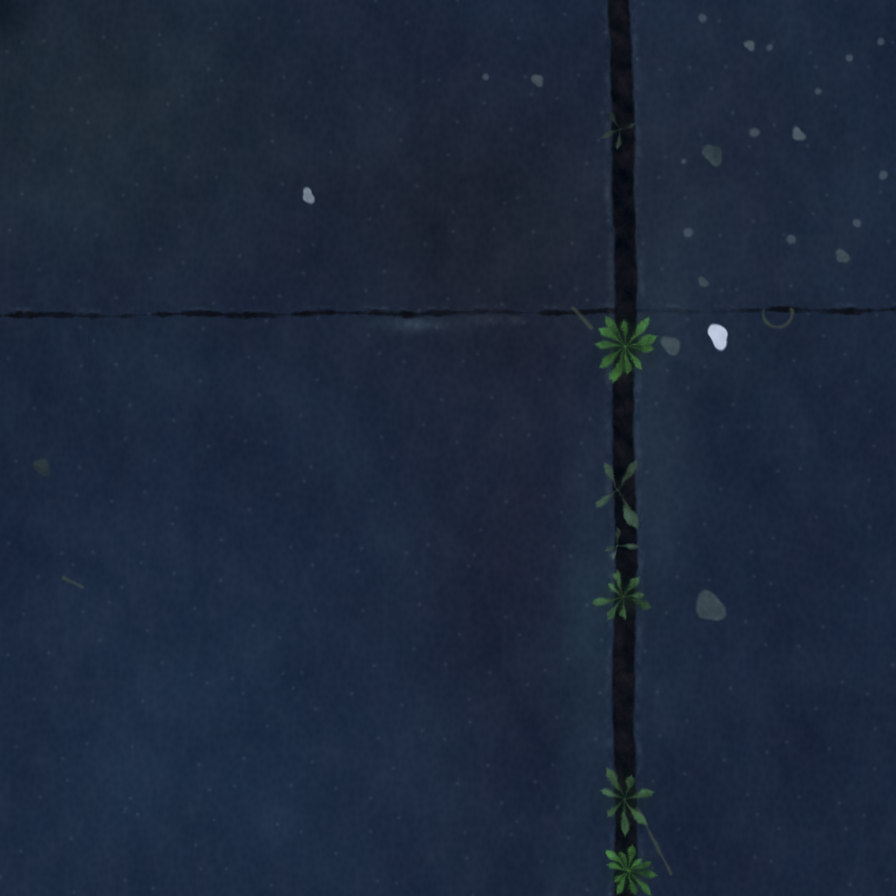
This texture is drawn by a Shadertoy shader. Its source:

```glsl
// Dark blue paving slabs divided by a wide soil joint and a thin broken seam.
// Layered sines and cellular noise texture the stone; loops draw the pebbles,
// pale specks and rosettes of uneven leaves along the joint.
#define SOFT 0.0023
#define JOINT_HALF_WIDTH 0.0120
#define SEAM_HALF_WIDTH 0.0029
#define GRAIN 0.019
#define MOTTLE 0.018
#define SLAB_BLUE vec3(.106, .149, .230)
#define JOINT_DARK vec3(.052, .062, .090)
#define LEAF_DULL vec3(.25, .32, .28)
#define LEAF_BRIGHT vec3(.25, .44, .22)

// Pebbles: centre, radius, brightness
const vec4 PEBBLES[11] = vec4[11](
    vec4(.802, .625, .0155, 1), vec4(.344, .781, .0095, .72), vec4(.749, .615, .011, .36),
    vec4(.792, .323, .0175, .34), vec4(.796, .828, .012, .27), vec4(.891, .85, .008, .5),
    vec4(.6, .91, .007, .38), vec4(.94, .714, .008, .35), vec4(.837, .949, .006, .45),
    vec4(.785, .685, .006, .36), vec4(.047, .479, .01, .14));
const vec2 SPECKS[12] = vec2[12](
    vec2(.768, .74), vec2(.883, .733), vec2(.784, .98), vec2(.859, .947), vec2(.913, .898),
    vec2(.983, .953), vec2(.956, .751), vec2(.948, .935), vec2(.542, .914), vec2(.986, .804),
    vec2(.842, .852), vec2(.763, .82));
// Plants: centre, leaf length, freshness
const vec4 PLANTS[7] = vec4[7](
    vec4(.698, .613, .039, 1), vec4(.69, .454, .045, .12), vec4(.695, .333, .033, .6),
    vec4(.697, .108, .039, .5), vec4(.703, .028, .032, 1), vec4(.692, .858, .024, .05),
    vec4(.691, .39, .02, .1));

float hash(vec2 p) {
    p = fract(p * vec2(.1031, .1173));
    p += dot(p, p.yx + 33.33);
    return fract((p.x + p.y) * p.x * 17.0);
}
float cover(float d) {
    float e = max(SOFT, 1.0 / iResolution.y);
    return 1.0 - smoothstep(-e, e, d);
}
float blob(vec2 p, vec2 centre, vec2 size) {
    vec2 q = (p - centre) / size;
    return exp(-dot(q, q));
}
// Distance to the nearest jittered cell point
float cellular(vec2 p) {
    vec2 id = floor(p);
    float d = 2.0;
    for (int k = 0; k < 9; k++) {
        vec2 c = id + vec2(k % 3, k / 3) - 1.0;
        d = min(d, length(c + vec2(hash(c), hash(c + 41.7)) - p));
    }
    return d;
}
float waves(vec2 p) {
    float sum = 0.0, amp = .5;
    for (int i = 0; i < 5; i++) {
        sum += amp * sin(p.x + 1.7 * sin(p.y * .8)) * cos(p.y + 1.3 * sin(p.x * .7));
        p = mat2(1.3, 1.4, -1.4, 1.3) * p + 2.1;
        amp *= .65;
    }
    return sum;
}
float segment(vec2 p, vec2 a, vec2 b) {
    vec2 ab = b - a;
    return length(p - a - ab * clamp(dot(p - a, ab) / dot(ab, ab), 0.0, 1.0));
}
// Stone with broad stains, worn strips, grain and faint flecks
vec3 slab(vec2 p) {
    vec3 c = SLAB_BLUE;
    c += vec3(.018, .02, -.014) * blob(p, vec2(.1, .88), vec2(.26, .2));
    c += vec3(.006, -.010, -.036) * blob(p, vec2(.54, .75), vec2(.2, .17));
    c += vec3(.004, -.010, -.02) * blob(p, vec2(.56, .38), vec2(.11, .3));
    c += vec3(.01, .026, .032) * blob(p, vec2(.2, .15), vec2(.3, .26));
    c += vec3(.026, .048, .036) * blob(p, vec2(.655, .31), vec2(.035, .17));
    c += vec3(.026, .036, .028) * blob(p, vec2(.735, .48), vec2(.035, .24));
    c += vec3(.016, .018, .008) * blob(p, vec2(.82, .78), vec2(.18, .25));
    c -= vec3(.05, .06, .07) * blob(p, vec2(0, 1), vec2(.045));
    c += MOTTLE * waves(p * vec2(21, 15)) * vec3(.7, 1, 1);
    c += MOTTLE * .7 * waves(p * vec2(60, 38) + 9.0) * vec3(1.1, .7, .7);
    c += .05 * exp(-pow(cellular(p * 21.0) / .045, 2.0));
    return c + GRAIN * (cellular(p * vec2(135, 105)) - .48);
}

void mainImage(out vec4 fragColor, in vec2 fragCoord) {
    vec2 p = fragCoord / iResolution.xy;
    vec3 c = slab(p);
    float rough = waves(p * 95.0), patchy = waves(p * 31.0 + 5.0);
    // Thin seam, fading in places, with pale chips below
    float seamY = .648 + .007 * (p.x - .1) + .0012 * sin(p.x * 38.0);
    float seam = abs(p.y - seamY) - SEAM_HALF_WIDTH * (.75 + rough + .4 * patchy);
    c += vec3(.06, .08, .075) * blob(p, vec2(.462, .638), vec2(.04, .008)) * (.9 + .6 * rough);
    c += vec3(.06, .055, .05) * blob(p, vec2(.56, .643), vec2(.028, .006)) * (.9 + rough);
    c += .06 * exp(-pow((p.y - seamY - .006) / .003, 2.0)) * max(rough, 0.0);
    float faded = p.x > .71 && p.x < .85 ? .35 : .75;
    c = mix(c, JOINT_DARK * .85, cover(seam) * clamp(faded + .6 * patchy, .2, .95));
    // Wide joint with soil and worn rims
    float jointX = .697 - .008 * smoothstep(.84, 1.0, p.y) + .0018 * sin(p.y * 21.0);
    float joint = abs(p.x - jointX) - JOINT_HALF_WIDTH - .0014 * (rough + patchy);
    c += .05 * exp(-pow((joint - .004) / .004, 2.0)) * (.4 + rough);
    vec3 soil = JOINT_DARK + vec3(.05, .036, .034) * waves(p * 85.0 + 4.0);
    c = mix(c, soil, cover(joint));
    // Pale specks and uneven pebbles
    for (int i = 0; i < 12; i++) {
        float d = length(p - SPECKS[i]) - mix(.003, .0055, hash(vec2(i, 7)));
        c = mix(c, vec3(.3, .35, .39), cover(d - .0015 * rough) * .7);
    }
    for (int i = 0; i < 11; i++) {
        vec4 s = PEBBLES[i];
        vec2 q = p - s.xy;
        float a = atan(q.y, q.x) + float(i), narrow = s.w > .7 ? 1.45 : 1.05;
        float d = length(vec2(q.x * narrow + q.y * .3, q.y)) - s.z * (.95 + .12 * sin(3.0 * a));
        vec3 tone = mix(vec3(.13, .18, .19), vec3(.84, .88, .97), s.w * (.25 + .75 * s.w));
        c = mix(c, tone + .05 * rough, cover(d - .001 * rough) * .85);
    }
    // Dry stalks and a curled blade
    vec2 curl = p - vec2(.868, .651);
    float stalk = min(segment(p, vec2(.711, .098), vec2(.749, .025)), segment(p, vec2(.64, .656), vec2(.66, .634)));
    stalk = min(stalk, segment(p, vec2(.071, .355), vec2(.092, .345)));
    stalk = min(stalk, abs(length(curl) - .016) + max(curl.y - .004, 0.0));
    c = mix(c, vec3(.27, .31, .25), cover(stalk - .0015 * (1.0 + rough)) * .7);
    // Rosettes: a green shade under jittered leaves that widen to the tip
    for (int i = 0; i < 7; i++) {
        vec4 plant = PLANTS[i];
        float count = floor(mix(4.0, 11.0, plant.w));
        vec2 q = p - plant.xy + .003 * vec2(rough, patchy);
        c = mix(c, vec3(.09, .16, .12), .75 * plant.w * blob(q, vec2(0), vec2(plant.z * .65)));
        for (float k = 0.0; k < count; k++) {
            float h = hash(vec2(k, i) + 3.0);
            float a = 6.2832 * (k - .7 * h) / count + float(i) * 1.4;
            vec2 dir = vec2(cos(a), sin(a));
            float len = plant.z * mix(.6, 1.1, hash(vec2(i, k) + 8.0));
            float t = clamp(dot(q, dir) / len, 0.0, 1.0);
            float d = length(q - dir * len * t) - len * .13 * sin(3.1416 * pow(t, 2.2));
            vec3 leaf = mix(LEAF_DULL, LEAF_BRIGHT, plant.w) * (.5 + .35 * h + .35 * t + .35 * rough);
            c = mix(c, leaf, cover(d) * .8);
        }
    }
    fragColor = vec4(clamp(c, 0.0, 1.0), 1);
}
```
